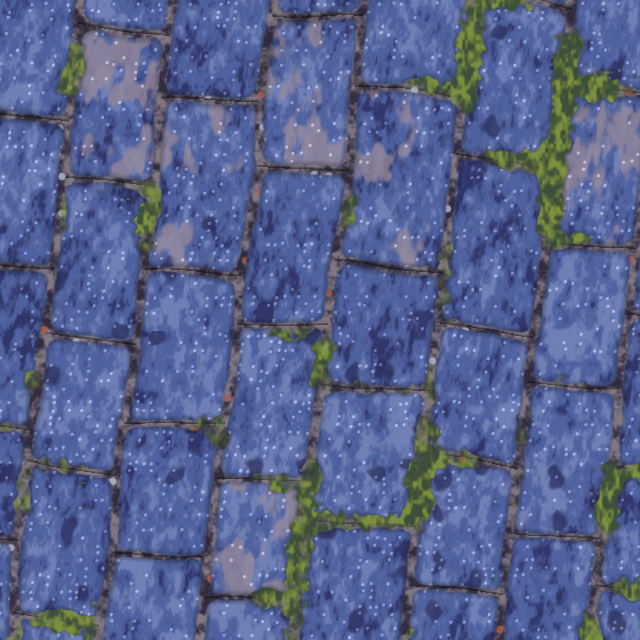
A Shadertoy shader for this texture:

```glsl
const vec2 STONE_SIZE = vec2(0.152, 0.225);
const vec3 STONE_DARK = vec3(0.19, 0.21, 0.41);
const vec3 STONE_MID = vec3(0.31, 0.38, 0.62);
const vec3 STONE_LIGHT = vec3(0.44, 0.50, 0.71);
const vec3 STAIN = vec3(0.60, 0.54, 0.60);
const vec3 DIRT_DARK = vec3(0.19, 0.17, 0.24);
const vec3 DIRT_LIGHT = vec3(0.51, 0.47, 0.51);
const vec3 MOSS_DARK = vec3(0.24, 0.31, 0.22);
const vec3 MOSS_LIGHT = vec3(0.49, 0.57, 0.24);

float hash(vec2 p) {
    vec3 q = fract(vec3(p.xyx) * 0.1031);
    q += dot(q, q.yzx + 33.33);
    return fract((q.x + q.y) * q.z);
}

float noise(vec2 p) {
    vec2 i = floor(p), f = fract(p);
    f = f * f * (3.0 - 2.0 * f);
    return mix(mix(hash(i), hash(i + vec2(1, 0)), f.x),
               mix(hash(i + vec2(0, 1)), hash(i + vec2(1, 1)), f.x), f.y);
}

float fbm(vec2 p, int octaves) {
    float sum = 0.0, total = 0.0, amp = 1.0;
    for (int i = 0; i < octaves; i++) {
        sum += amp * noise(p);
        total += amp;
        amp *= 0.65;
        p = p * 2.03 + 17.3;
    }
    return sum / total;
}

// One soft dot per grid cell, present with the given density
float spots(vec2 p, float density, float radius) {
    vec2 id = floor(p);
    vec2 centre = 0.3 + 0.4 * vec2(hash(id + 3.1), hash(id + 8.7));
    float dot1 = 1.0 - smoothstep(radius * 0.55, radius, length(fract(p) - centre));
    return dot1 * step(hash(id + 21.5), density);
}

float jointAt(float n, float seed, float jitter) {
    return n + jitter * (hash(vec2(n + 40.0, seed)) - 0.5);
}

// Lower joint, upper joint and index of the interval holding t
vec3 interval(float t, float seed, float jitter) {
    float n = floor(t);
    n += step(jointAt(n + 1.0, seed, jitter), t) - step(t, jointAt(n, seed, jitter));
    return vec3(jointAt(n, seed, jitter), jointAt(n + 1.0, seed, jitter), n);
}

float roundBox(vec2 p, vec2 halfSize, float radius) {
    vec2 q = abs(p) - halfSize + radius;
    return length(max(q, 0.0)) + min(max(q.x, q.y), 0.0) - radius;
}

vec3 stoneColor(vec2 p, vec2 id, float d) {
    float tone = 0.5 + 1.3 * (fbm(p * vec2(75.0, 42.0), 3) - 0.5);
    tone += 0.7 * (fbm(p * vec2(16.0, 9.0) + id * 3.7, 3) - 0.5);
    tone += 0.14 * (hash(id + 5.0) - 0.5);
    vec3 col = mix(STONE_DARK, STONE_MID, smoothstep(0.0, 0.42, tone));
    col = mix(col, STONE_LIGHT, smoothstep(0.48, 0.85, tone));

    // Pale worn patches on a few stones
    float worn = step(0.86, hash(id + 13.0));
    col = mix(col, STAIN, 0.75 * worn * smoothstep(0.52, 0.66, fbm(p * vec2(28.0, 16.0), 3)));

    // Dark blotches, denser towards the bottom
    vec2 warp = 0.25 * vec2(noise(p * 60.0), noise(p * 60.0 + 31.0));
    float blotch = spots(p * vec2(17.0, 13.0) + warp, mix(0.26, 0.03, smoothstep(0.1, 0.7, p.y)), 0.27);
    col = mix(col, STONE_DARK * 0.9, 0.75 * blotch);

    // Mineral flecks and darker rim
    col += 0.22 * spots(p * 85.0, 0.2, 0.28);
    return col * mix(0.78, 1.0, smoothstep(0.0, 0.010, -d));
}

vec3 jointColor(vec2 p, float shadow, float moss) {
    vec3 col = mix(DIRT_DARK, DIRT_LIGHT, smoothstep(0.25, 0.75, fbm(p * 65.0, 3)));
    col *= 1.0 - 0.45 * shadow;
    vec3 pebble = mix(vec3(0.70, 0.74, 0.82), vec3(0.68, 0.36, 0.28), step(0.6, hash(floor(p * 38.0))));
    col = mix(col, pebble, 0.8 * spots(p * 38.0, 0.10, 0.28));
    vec3 green = mix(MOSS_DARK, MOSS_LIGHT, smoothstep(0.3, 0.75, fbm(p * vec2(110.0, 70.0), 2)));
    return mix(col, green, moss);
}

void mainImage(out vec4 fragColor, in vec2 fragCoord) {
    vec2 p = fragCoord / iResolution.y;
    float soft = 0.0012 + 0.8 / iResolution.y;

    // Leaning columns with staggered, slightly tilted rows
    float u = (p.x - 0.01 - 0.115 * p.y) / STONE_SIZE.x + 0.08 * (noise(p * 7.0) - 0.5);
    vec3 column = interval(u, 3.0, 0.16);
    float y = p.y - 0.045;
    float v = 5.1 * y - 0.8 * y * y - 0.5 * mod(column.z, 2.0) - 0.025 * column.z;
    v += (u - column.z - 0.5) * mix(0.0, 0.11, hash(vec2(column.z + 30.0, 6.0)));
    v += 0.05 * (noise(p * 11.0 + 9.0) - 0.5);
    vec3 row = interval(v, column.z + 60.0, 0.22);

    // Distance to the stone edge
    vec2 local = (vec2(u, v) - 0.5 * vec2(column.x + column.y, row.x + row.y)) * STONE_SIZE;
    vec2 halfSize = 0.5 * vec2(column.y - column.x, row.y - row.x) * STONE_SIZE;
    halfSize -= vec2(0.0065, 0.0050);
    float d = roundBox(local, halfSize, 0.016);
    d += 0.006 * (fbm(p * 38.0, 2) - 0.5);

    // Moss swells over the joints, mostly on the right
    float moss = noise(p * 9.0 + 4.0) + 0.16 * smoothstep(0.6, 0.9, p.x);
    moss = smoothstep(0.64, 0.84, moss + 0.2 * (noise(p * 70.0) - 0.5));
    d += 0.014 * moss * (0.4 + noise(p * 90.0));

    float shadow = smoothstep(0.0, 0.005, -local.y - halfSize.y);
    vec3 joint = jointColor(p, shadow, moss);
    vec3 stone = stoneColor(p - vec2(0.115 * p.y, 0.0), vec2(column.z, row.z) + 50.0, d);
    fragColor = vec4(mix(stone, joint, smoothstep(-soft, soft, d)), 1.0);
}
```
